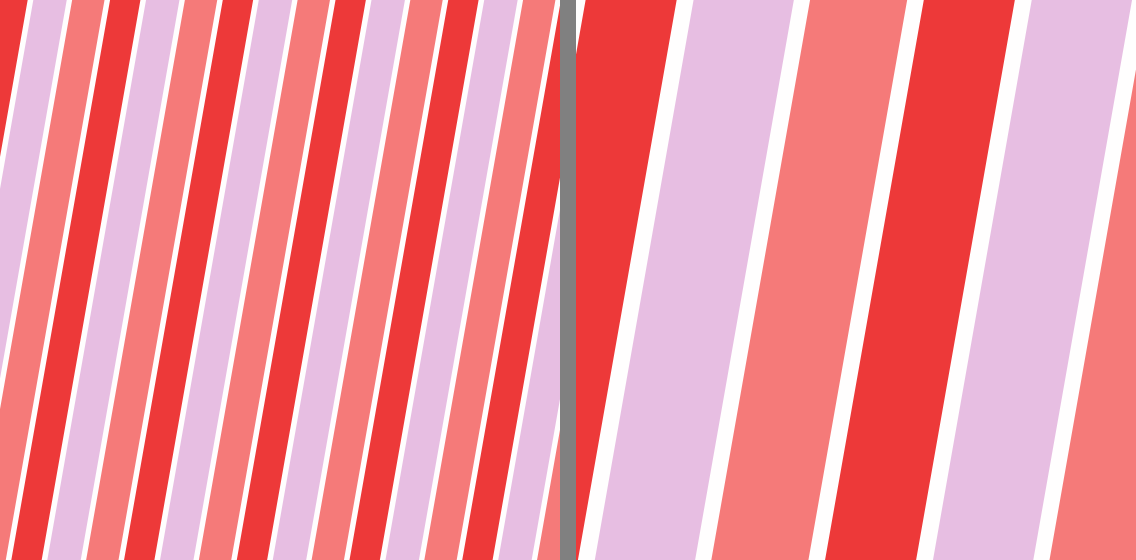
Left, the full canvas; right, a detail of the centre.
Give the GLSL for this pattern, as a WebGL 1 fragment shader.

```glsl
precision highp float;

// Leaning candy stripes: red, lilac and coral bands of slightly different
// widths, separated by thin white gaps. Each band is a periodic distance
// along x after a shear, blended over white with a one-pixel soft edge.

uniform vec2 u_resolution;

// Lengths are fractions of the canvas height, measured horizontally.
const float LEAN_DEGREES = 10.0;    // tilt from vertical, to the right
const float PERIOD       = 0.2013;  // one red + lilac + coral group
const float OFFSET       = 0.0202;  // left edge of a red band at the bottom

// Band centres within the group, and full widths.
const float RED_CENTRE   = 0.0271;
const float RED_WIDTH    = 0.0542;
const float LILAC_CENTRE = 0.0941;
const float LILAC_WIDTH  = 0.0597;
const float CORAL_CENTRE = 0.1625;
const float CORAL_WIDTH  = 0.0578;

const vec3 WHITE = vec3(1.0, 0.995, 0.995);
const vec3 RED   = vec3(0.93, 0.224, 0.224);
const vec3 LILAC = vec3(0.905, 0.746, 0.888);
const vec3 CORAL = vec3(0.96, 0.48, 0.475);

// Coverage of a repeating band at position x, softened over one pixel.
float band(float x, float centre, float width, float pixel) {
    float fromCentre = abs(mod(x - centre + 0.5 * PERIOD, PERIOD) - 0.5 * PERIOD);
    return clamp((0.5 * width - fromCentre) / pixel + 0.5, 0.0, 1.0);
}

void main() {
    float pixel = 1.0 / u_resolution.y;
    vec2 p = gl_FragCoord.xy * pixel;

    // Shear so that the leaning stripes become vertical.
    float x = p.x - p.y * tan(radians(LEAN_DEGREES)) - OFFSET;

    vec3 colour = WHITE;
    colour = mix(colour, RED, band(x, RED_CENTRE, RED_WIDTH, pixel));
    colour = mix(colour, LILAC, band(x, LILAC_CENTRE, LILAC_WIDTH, pixel));
    colour = mix(colour, CORAL, band(x, CORAL_CENTRE, CORAL_WIDTH, pixel));

    gl_FragColor = vec4(colour, 1.0);
}
```
